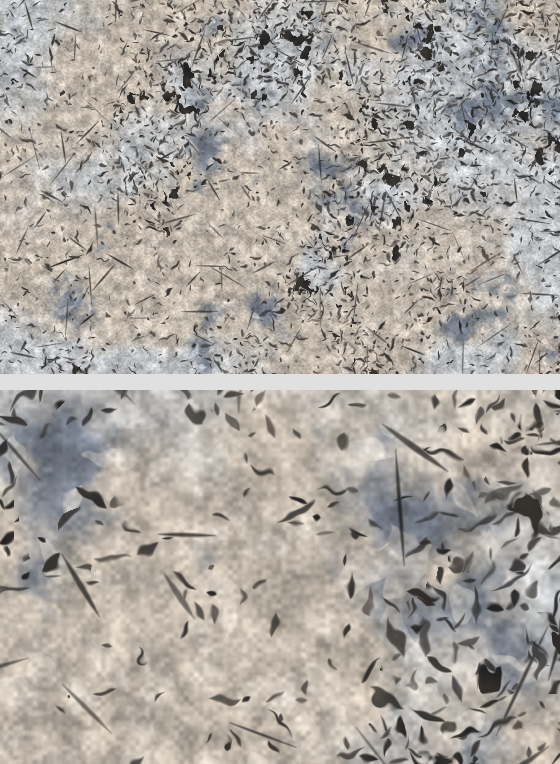
Top: the whole. Bottom: its middle third, enlarged.
This texture is drawn by a Shadertoy shader. Its source:

```glsl
float hash(vec2 p) {
    return fract(sin(dot(p, vec2(127.1, 311.7))) * 43758.5453);
}

float noise(vec2 p) {
    vec2 cell = floor(p), f = fract(p);
    f = f * f * (3.0 - 2.0 * f);
    return mix(mix(hash(cell), hash(cell + vec2(1, 0)), f.x),
               mix(hash(cell + vec2(0, 1)), hash(cell + vec2(1, 1)), f.x), f.y);
}

float fbm(vec2 p) {
    float sum = 0.0, amplitude = 0.533;
    for (int i = 0; i < 4; i++) {
        sum += amplitude * noise(p);
        p = mat2(1.6, 1.2, -1.2, 1.6) * p + 17.3;
        amplitude *= 0.5;
    }
    return sum;
}

// Tapered slivers, one per cell; size is half length and half width in cells
float slivers(vec2 p, float cells, vec2 size, float share, float seed) {
    vec2 q = p * cells + seed * 13.7;
    float soft = cells * max(0.0015, 0.9 / iResolution.y);
    float cover = 0.0;
    for (int y = -1; y <= 1; y++) {
        for (int x = -1; x <= 1; x++) {
            vec2 id = floor(q) + vec2(x, y);
            vec2 d = q - id - vec2(hash(id + seed), hash(id + seed + 5.1));
            float angle = 6.2832 * hash(id + seed + 9.4);
            float c = cos(angle), s = sin(angle);
            d = vec2(c * d.x + s * d.y, c * d.y - s * d.x);
            vec2 extent = size * mix(vec2(0.45), vec2(1.0, 1.3),
                vec2(hash(id + seed + 2.6), hash(id + seed + 7.9)));
            float along = abs(d.x) / extent.x;
            float dist = max(abs(d.y) - extent.y * (1.0 - along * along),
                             abs(d.x) - extent.x);
            float present = step(hash(id + seed + 3.3), share);
            float strength = mix(0.55, 1.0, hash(id + seed + 6.2));
            cover = max(cover, present * strength * smoothstep(soft, -soft, dist));
        }
    }
    return cover;
}

void mainImage(out vec4 fragColor, in vec2 fragCoord) {
    vec2 p = fragCoord / iResolution.y;
    vec2 ragged = p + 0.010 * (vec2(noise(p * 85.0), noise(p * 85.0 + 41.0)) - 0.5);
    float cluster = smoothstep(0.35, 0.68, fbm(p * vec2(5.0, 3.5) + 3.0));

    // Warm and cool plaster
    float coolness = smoothstep(0.36, 0.64, fbm(p * 4.0 + 21.0) + 0.12 * (cluster - 0.5));
    vec3 color = mix(vec3(0.755, 0.715, 0.665), vec3(0.735, 0.745, 0.755), coolness);

    // Feathery blue stains
    float stain = fbm(p * 5.5 + 57.0) + 0.22 * (fbm(ragged * 38.0) - 0.5);
    color = mix(color, vec3(0.40, 0.44, 0.50), 0.85 * smoothstep(0.60, 0.78, stain));

    // Pale chips
    float pale = slivers(ragged, 26.0, vec2(0.85, 0.30), 0.55, 1.0);
    color = mix(color, mix(vec3(0.84, 0.81, 0.77), vec3(0.83, 0.84, 0.85), coolness), 0.6 * pale);

    // Mottling and grain
    color *= 1.0 + 0.55 * (fbm(p * 48.0 + 8.0) - 0.5) + 0.22 * (noise(p * 230.0) - 0.5);

    // Dark specks, splinters, needles and clumps
    float density = 0.35 + 1.1 * cluster;
    float dark = slivers(ragged, 62.0, vec2(0.60, 0.17), 0.42 * density, 2.0);
    dark = max(dark, slivers(ragged, 32.0, vec2(0.70, 0.12), 0.45 * density, 3.0));
    dark = max(dark, slivers(p, 12.0, vec2(0.65, 0.026), 0.50, 4.0));
    float clump = fbm(ragged * vec2(34.0, 27.0) + 90.0) + 0.20 * (cluster - 1.0);
    dark = max(dark, smoothstep(0.645, 0.70, clump));
    vec3 soot = mix(vec3(0.09, 0.09, 0.10), vec3(0.21, 0.19, 0.165), noise(p * 60.0));
    color = mix(color, soot, 0.95 * dark);

    fragColor = vec4(clamp(color, 0.0, 1.0), 1.0);
}
```
